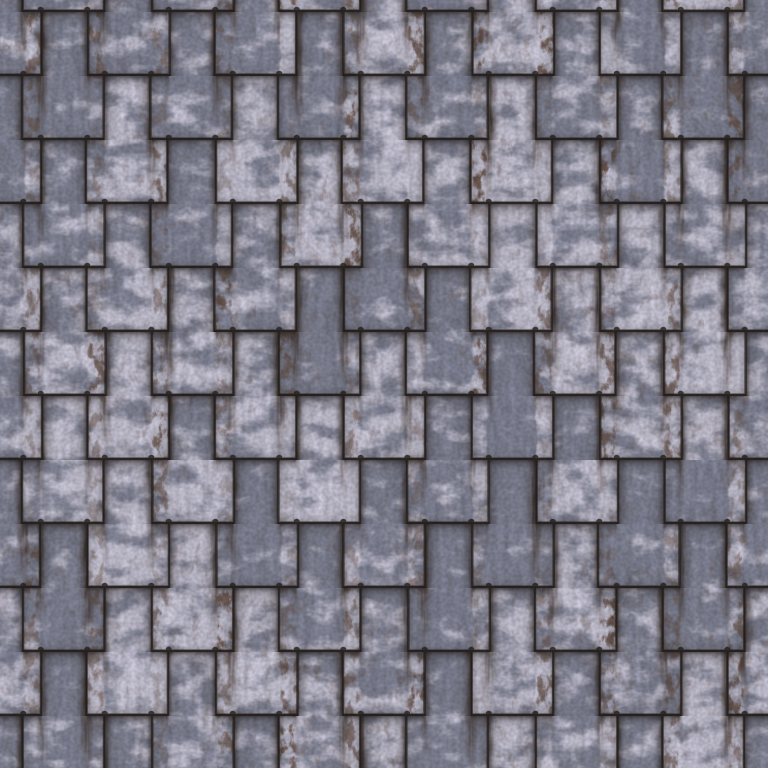
Reproduce this texture procedurally as a Shadertoy shader.

```glsl
const vec2 GRID = vec2(6.0, 12.0);      // tiles across, courses down
const float HALF_WIDTH = 0.318;         // half a tile, in column units
const float GAP = 0.5 - HALF_WIDTH;     // half the slot between two tiles
const float COURSE_OFFSET = 0.82;
const float JOIN_ROW = 4.0;             // course where the sheet is joined

const vec3 SLATE = vec3(0.46, 0.47, 0.535);
const vec3 ZINC = vec3(0.72, 0.71, 0.77);
const vec3 RUST = vec3(0.36, 0.28, 0.24);
const vec3 SOOT = vec3(0.13, 0.11, 0.10);

float hash(vec2 p) {
    vec3 q = fract(p.xyx * vec3(0.1031, 0.1030, 0.0973));
    q += dot(q, q.yzx + 33.33);
    return fract((q.x + q.y) * q.z);
}

float cornerSlope(vec2 corner, vec2 offset) {
    float angle = 6.2832 * hash(corner);
    return dot(vec2(cos(angle), sin(angle)), offset);
}

float gradientNoise(vec2 p) {
    vec2 i = floor(p), f = p - i;
    vec2 u = f * f * f * (f * (f * 6.0 - 15.0) + 10.0);
    vec2 e = vec2(1.0, 0.0);
    return mix(mix(cornerSlope(i, f), cornerSlope(i + e, f - e), u.x),
               mix(cornerSlope(i + e.yx, f - e.yx), cornerSlope(i + 1.0, f - 1.0), u.x), u.y);
}

float fbm(vec2 p) {
    float sum = 0.0, amplitude = 0.6;
    for (int i = 0; i < 4; i++) {
        sum += amplitude * gradientNoise(p);
        p = mat2(1.6, 1.2, -1.2, 1.6) * p + 7.3;
        amplitude *= 0.5;
    }
    return sum;
}

// Coverage of a line of the given half width
float line(float dist, float halfWidth, float aa) {
    return 1.0 - smoothstep(halfWidth - aa, halfWidth + aa, abs(dist));
}

// Cloudy oxide, with paler weathered strips beside the slot
vec3 metal(vec2 p, float seed, float strip) {
    float side = step(0.0, p.x);
    float cloud = fbm(p * vec2(3.6, 6.0) + seed * 91.0);
    float bias = 0.5 * (hash(vec2(seed * 57.0, 3.0)) - 0.52);
    bias += strip * (0.5 * hash(vec2(seed * 83.0, side)) - 0.2 + 0.12 * side);
    vec3 color = mix(SLATE, ZINC, smoothstep(-0.16, 0.3, cloud + bias));

    float patches = fbm(p * vec2(12.0, 8.0) + seed * 47.0);
    float rust = smoothstep(0.02, 0.38, patches + 0.12 * strip);
    rust *= hash(vec2(seed * 29.0, side + 5.0)) * mix(0.3, 0.9, strip);
    return mix(color, RUST, rust);
}

// Dirt washed down from the slot's two edges
float streak(vec2 p, float seed) {
    float strength = hash(vec2(seed * 71.0, step(0.0, p.x) + 9.0));
    float drift = 0.03 * gradientNoise(vec2(p.y * 7.0, seed * 60.0));
    float x = (abs(p.x) - GAP + drift) / mix(0.018, 0.042, strength);
    float fade = smoothstep(0.3 - 0.45 * strength, 0.52, p.y);
    float runs = 0.85 + 0.7 * gradientNoise(vec2(p.x * 45.0, p.y * 5.0 + seed * 30.0));
    return clamp((0.25 + 0.7 * strength) * exp(-x * x) * fade * runs, 0.0, 1.0);
}

void mainImage(out vec4 fragColor, in vec2 fragCoord) {
    vec2 uv = fragCoord / iResolution.xy;
    vec2 grid = uv * GRID - vec2(0.0, COURSE_OFFSET);
    float aa = 0.75 * GRID.x / iResolution.y;

    // Front tile of this course, staggered by half a column
    float row = floor(grid.y);
    float rise = grid.y - row;
    float stagger = 0.5 * mod(row, 2.0);
    float column = floor(grid.x - stagger + 0.5);
    float x = grid.x - stagger - column;
    float side = x < 0.0 ? -1.0 : 1.0;
    vec2 tile = vec2(column, row);
    float jitter = 0.024 * (hash(mod(tile, GRID) + 2.0) - 0.5);
    float edge = HALF_WIDTH - abs(x + jitter);
    bool front = edge > 0.0;

    // In the slot, the upper half of a tile from the course below
    vec2 p = vec2(x, 0.5 * rise);
    if (!front) {
        tile = vec2(floor(column + 2.0 * stagger + 0.5 * side), row - 1.0);
        p += vec2(-0.5 * side, 0.5);
    }
    bool joined = !front && row == JOIN_ROW;
    float seed = hash(mod(tile, GRID) + (joined ? 37.0 : 11.0));

    // Surface
    float strip = front ? smoothstep(GAP - 0.01, GAP + 0.025, abs(x)) : 0.0;
    vec3 color = metal(p, seed, strip);
    float brushed = gradientNoise(vec2(p.x * 22.0, p.y * 2.5) + seed * 35.0);
    float grain = gradientNoise(uv * 210.0) + 0.6 * gradientNoise(uv * 97.0);
    color *= 1.0 + 0.12 * brushed + 0.13 * grain;

    // Grime and shade along the overlaps
    float grime = streak(p, seed);
    color = mix(color, mix(RUST, SOOT, 0.55), 0.85 * grime);
    float sideShade = front ? 0.38 * exp(-edge / 0.025) : 0.68 * exp(edge / 0.035);
    float covered = smoothstep(GAP - 0.015, GAP + 0.015, abs(x));
    float topShade = 0.75 * covered * exp((rise - 1.0) * 0.5 / 0.035);
    float footShade = front ? 0.3 * exp(-p.y / 0.035) : 0.0;
    color = mix(color, SOOT, 1.0 - (1.0 - sideShade) * (1.0 - topShade) * (1.0 - footShade));

    // Seams, lower lips and the small clips on them
    float seam = 0.75 * line(edge, 0.009, aa);
    float lip = front ? line(p.y, 0.015, aa) : 0.0;
    float clip = front ? line(length(vec2(abs(x) - GAP, p.y - 0.012)), 0.025, aa) : 0.0;
    color = mix(color, SOOT, max(seam, max(0.92 * lip, 0.8 * clip)));

    fragColor = vec4(clamp(color, 0.0, 1.0), 1.0);
}
```
